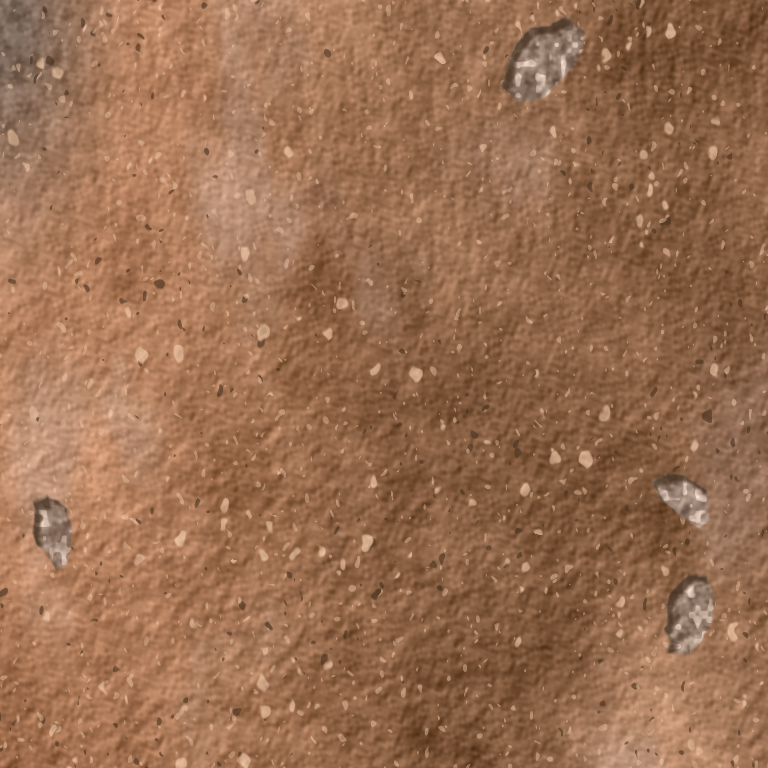
Give the GLSL for this texture, as a WebGL 1 fragment shader.

```glsl
precision highp float;
uniform vec2 u_resolution;

#define BROAD_CONTRAST 1.05
#define GRAIN_CONTRAST 0.30
#define RELIEF 0.42
#define PATCH_GRID 4.0
#define PATCH_CHANCE 0.50
#define FLECK_CHANCE 0.22
#define PIT_CHANCE 0.16
#define SCAR_AMOUNT 0.60

const vec3 DARK_EARTH = vec3(0.385, 0.245, 0.140);
const vec3 PALE_EARTH = vec3(0.845, 0.645, 0.515);
const vec3 SCAR_PINK = vec3(0.690, 0.550, 0.465);
const vec3 STONE_GREY = vec3(0.570, 0.490, 0.440);
const vec3 FLECK_CREAM = vec3(0.900, 0.745, 0.620);
const vec3 PIT_BROWN = vec3(0.270, 0.185, 0.115);
const vec3 CORNER_SLATE = vec3(0.400, 0.365, 0.340);

vec2 hash2(vec2 p) {
  vec3 q = fract(p.xyx * vec3(0.1031, 0.1030, 0.0973));
  q += dot(q, q.yzx + 33.33);
  return fract((q.xx + q.yz) * q.zy);
}

float noise(vec2 p) {
  vec2 i = floor(p), f = fract(p);
  f = f * f * (3.0 - 2.0 * f);
  float low = mix(hash2(i).x, hash2(i + vec2(1.0, 0.0)).x, f.x);
  float high = mix(hash2(i + vec2(0.0, 1.0)).x, hash2(i + 1.0).x, f.x);
  return mix(low, high, f.y);
}

mat2 turn(float a) {
  return mat2(cos(a), sin(a), -sin(a), cos(a));
}

float fbm(vec2 p) {
  float sum = 0.0, weight = 0.5;
  for (int i = 0; i < 5; i++) {
    sum += weight * noise(p);
    p = turn(0.6) * p * 2.03 + 17.3;
    weight *= 0.5;
  }
  return sum / 0.97;
}

// Short fibres: upright in one layer, leaning right in the other
float grain(vec2 p, float lean) {
  vec2 upright = p * vec2(105.0, 48.0);
  vec2 leaning = turn(0.75) * p * vec2(92.0, 55.0);
  float fibres = mix(noise(upright), noise(leaning + 40.0), lean);
  return 0.6 * fibres + 0.4 * noise(turn(0.4) * p * 190.0);
}

// Scattered round grains with soft edges
float spots(vec2 p, float cells, float chance) {
  vec2 g = p * cells, home = floor(g);
  float cover = 0.0;
  for (int y = -1; y <= 1; y++)
  for (int x = -1; x <= 1; x++) {
    vec2 cell = home + vec2(x, y);
    vec2 kind = hash2(cell + 91.7);
    vec2 d = (g - cell - hash2(cell)) * vec2(1.25, 0.85);
    float radius = mix(0.10, 0.33, kind.y * kind.y);
    float disc = 1.0 - smoothstep(radius - 0.07, radius + 0.07, length(d));
    cover = max(cover, disc * step(kind.x, chance));
  }
  return cover;
}

// Angular chips where the surface has flaked off
float chips(vec2 p) {
  p += 0.035 * (vec2(fbm(p * 16.0), fbm(p * 16.0 + 50.0)) - 0.5);
  vec2 g = p * PATCH_GRID, home = floor(g);
  float nearest = 1.0;
  for (int y = -1; y <= 1; y++)
  for (int x = -1; x <= 1; x++) {
    vec2 cell = home + vec2(x, y);
    vec2 kind = hash2(cell + 23.1);
    vec2 d = turn(kind.y * 1.6 - 0.8) * (g - cell - 0.15 - 0.7 * hash2(cell + 7.0));
    d = abs(d * vec2(1.35, 0.8));
    float shape = max(max(d.x, d.y), 0.72 * (d.x + d.y));
    float size = mix(0.08, 0.21, fract(kind.y * 7.3));
    nearest = min(nearest, shape - size + step(PATCH_CHANCE, kind.x));
  }
  return nearest / PATCH_GRID;
}

void main() {
  vec2 p = gl_FragCoord.xy / min(u_resolution.x, u_resolution.y);
  vec2 light = vec2(-0.0035, 0.0045);

  // Broad stains, fibres and their small relief
  float lean = smoothstep(0.25, 0.75, 1.05 - p.y + 0.5 * (noise(p * 3.0) - 0.5));
  float fine = grain(p, lean);
  float tone = 0.52 + BROAD_CONTRAST * (fbm(p * vec2(3.4, 2.6) + 4.0) - 0.5);
  tone += 0.22 * (0.5 - p.x) + GRAIN_CONTRAST * (fine - 0.5);
  tone += RELIEF * (fine - grain(p + light, lean));
  tone += 0.35 * (fbm(p * 24.0) - 0.5);
  vec3 color = mix(DARK_EARTH, PALE_EARTH, clamp(tone, -0.15, 1.1));
  color += vec3(0.025, -0.004, -0.016) * smoothstep(0.65, 0.1, p.x);

  // Dusty upright scars and the cold upper left corner
  float scar = smoothstep(0.54, 0.72, fbm(p * vec2(6.0, 2.6) + 31.0));
  vec3 dust = SCAR_PINK + 0.34 * (tone - 0.5);
  color = mix(color, dust, SCAR_AMOUNT * scar);
  float corner = smoothstep(0.30, 0.0, length((p - vec2(0.0, 1.0)) * vec2(1.5, 0.65)));
  color = mix(color, CORNER_SLATE + 0.3 * (fine - 0.5), 0.75 * corner);

  // Pits and pale mineral grains
  vec2 rough = p + 0.009 * (vec2(noise(p * 95.0), noise(p * 95.0 + 60.0)) - 0.5);
  float cluster = smoothstep(0.3, 0.7, fbm(p * 5.0 + 70.0));
  float pits = spots(rough + 3.7, 62.0, PIT_CHANCE * cluster);
  color = mix(color, PIT_BROWN, 0.60 * pits);
  float flecks = max(spots(rough, 34.0, FLECK_CHANCE * cluster),
                     0.7 * spots(rough + 8.3, 75.0, FLECK_CHANCE));
  color = mix(color, FLECK_CREAM + 0.2 * (fine - 0.5), 0.72 * flecks);

  // Grey chips with bright crystals and a shaded upper left rim
  float edge = chips(p);
  float chip = 1.0 - smoothstep(-0.003, 0.003, edge);
  float rim = chip * smoothstep(-0.006, 0.004, chips(p + 2.0 * light));
  float crystals = smoothstep(0.60, 0.80, noise(p * 120.0 + 12.0));
  vec3 stone = STONE_GREY + 0.5 * (fine - 0.5) + 0.25 * crystals;
  color = mix(color, stone, 0.85 * chip);
  color = mix(color, PIT_BROWN, 0.75 * rim);

  gl_FragColor = vec4(clamp(color, 0.0, 1.0), 1.0);
}
```
